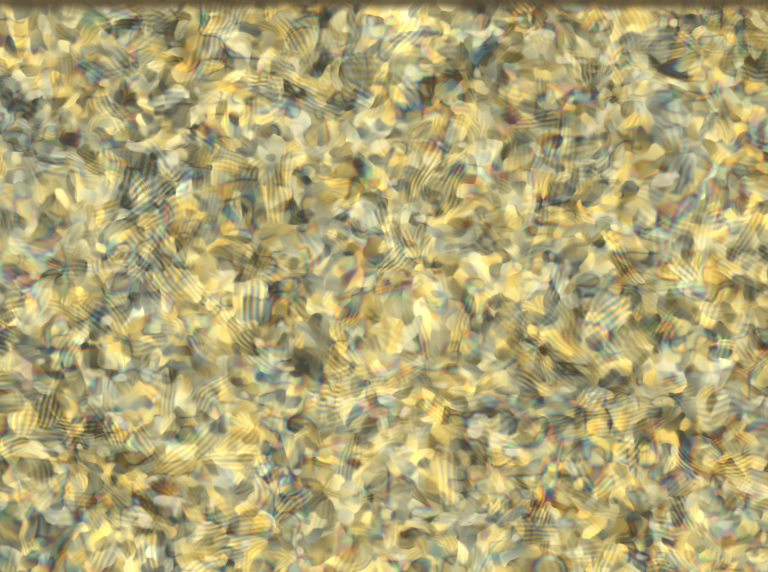
A Shadertoy shader for this texture:

```glsl
// Birefringent mosaic: small tilted grains in olive grey, amber and cream.
// Three scales of soft, stretched Voronoi cells carry tone, warmth and fine
// curved fibres; thin defect lines, dark clumps and pearly spots lie on top.

const vec3 COOL_TINT = vec3(0.98, 1.00, 0.85);
const vec3 WARM_TINT = vec3(1.17, 1.01, 0.53);
const vec3 PEARL = vec3(1.00, 0.96, 0.80);
const vec3 EDGE_BROWN = vec3(0.34, 0.29, 0.20);
const float MEAN_LIGHT = 0.685;
const float TAU = 6.28318;

float hash(vec2 p) {
    return fract(sin(dot(p, vec2(127.1, 311.7))) * 43758.5453);
}

vec2 hash2(vec2 p) {
    return vec2(hash(p), hash(p + 47.3));
}

mat2 rotation(float angle) {
    float c = cos(angle), s = sin(angle);
    return mat2(c, s, -s, c);
}

float noise(vec2 p) {
    vec2 cell = floor(p), f = fract(p);
    f = f * f * (3.0 - 2.0 * f);
    float low = mix(hash(cell), hash(cell + vec2(1, 0)), f.x);
    float high = mix(hash(cell + vec2(0, 1)), hash(cell + vec2(1, 1)), f.x);
    return mix(low, high, f.y);
}

vec2 warp(vec2 p, float scale, float amount) {
    vec2 q = p * scale;
    return p + amount * (vec2(noise(q + 3.1), noise(q + 71.7)) - 0.5);
}

// Interference fibres, out of step in each colour channel.
vec3 fibres(vec2 local, float frequency, float bend, float dispersion) {
    float phase = local.y * frequency + bend * local.x * local.x;
    return cos(phase + dispersion * vec3(-1, 0, 1));
}

// Blend of stretched cells: rgb is signed light, a is signed warmth.
vec4 grains(vec2 p, float scale, float sharpness, float fibreGain, float seed) {
    vec2 q = p * scale, cell = floor(q);
    vec4 sum = vec4(0);
    float total = 1e-20;
    for (int j = -2; j <= 2; j++) {
        for (int i = -2; i <= 2; i++) {
            vec2 id = cell + vec2(i, j);
            vec2 centre = id + hash2(id + seed);
            vec2 look = hash2(id + seed + 113.0);
            vec2 kind = hash2(id + seed + 229.0);
            vec2 local = rotation(kind.x * TAU) * (q - centre);
            local *= vec2(0.62, 1.4);
            float weight = exp(-sharpness * dot(local, local));
            float frequency = TAU * mix(60.0, 100.0, look.y) / scale;
            vec3 lines = fibres(local, frequency, 7.0 * (kind.y - 0.5), 1.1);
            float shade = look.x - 0.5 + 0.35 * local.x;
            vec3 light = shade + fibreGain * pow(kind.y, 4.0) * lines;
            sum += weight * vec4(light, look.y - 0.5);
            total += weight;
        }
    }
    return sum / total;
}

// Thin dark contour of a noise field, with coloured rims.
vec3 defectLines(vec2 p, float scale, float width) {
    float level = noise(p * scale) - 0.5;
    vec3 d = (level + width * vec3(-0.8, 0.0, 0.8)) / width;
    float presence = smoothstep(0.42, 0.70, noise(p * scale * 0.6 + 19.0));
    return presence * exp(-d * d);
}

float spots(vec2 p, float scale, float threshold) {
    float field = 0.7 * noise(p * scale) + 0.3 * noise(p * scale * 2.3 + 9.0);
    return smoothstep(threshold, threshold + 0.16, field);
}

void mainImage(out vec4 fragColor, in vec2 fragCoord) {
    vec2 p = fragCoord / iResolution.y;
    vec2 bent = warp(warp(p, 9.0, 0.025), 34.0, 0.009);

    // Broad domains, shards and fine grit
    vec4 broad = grains(bent, 9.0, 16.0, 0.50, 11.0);
    vec4 shard = grains(bent, 22.0, 13.0, 0.40, 37.0);
    vec4 grit = grains(warp(bent, 70.0, 0.006), 48.0, 9.0, 0.15, 83.0);
    vec4 mixed = 0.14 * broad + 0.25 * shard + 0.40 * grit;

    // Light and its tint
    vec3 light = MEAN_LIGHT + mixed.rgb;
    light -= 0.17 * defectLines(bent, 24.0, 0.06);
    light -= 0.16 * defectLines(bent + 5.3, 50.0, 0.11);
    light -= 0.15 * spots(bent + 2.7, 34.0, 0.68);
    light = max(light, 0.34 + 0.4 * (light - 0.34));
    float warmth = 0.47 + 1.8 * mixed.a + 0.8 * (light.g - MEAN_LIGHT);
    vec3 colour = light * mix(COOL_TINT, WARM_TINT, clamp(warmth, 0.0, 1.0));

    // Pearly highlights and the dim upper rim
    float pearl = spots(bent + 8.1, 32.0, 0.71);
    colour = mix(colour, PEARL, 0.6 * pearl);
    float rim = smoothstep(0.978, 1.0, p.y + 0.006 * noise(p * 30.0));
    colour = mix(colour, EDGE_BROWN, 0.85 * rim);

    fragColor = vec4(clamp(colour, 0.0, 1.0), 1.0);
}
```
